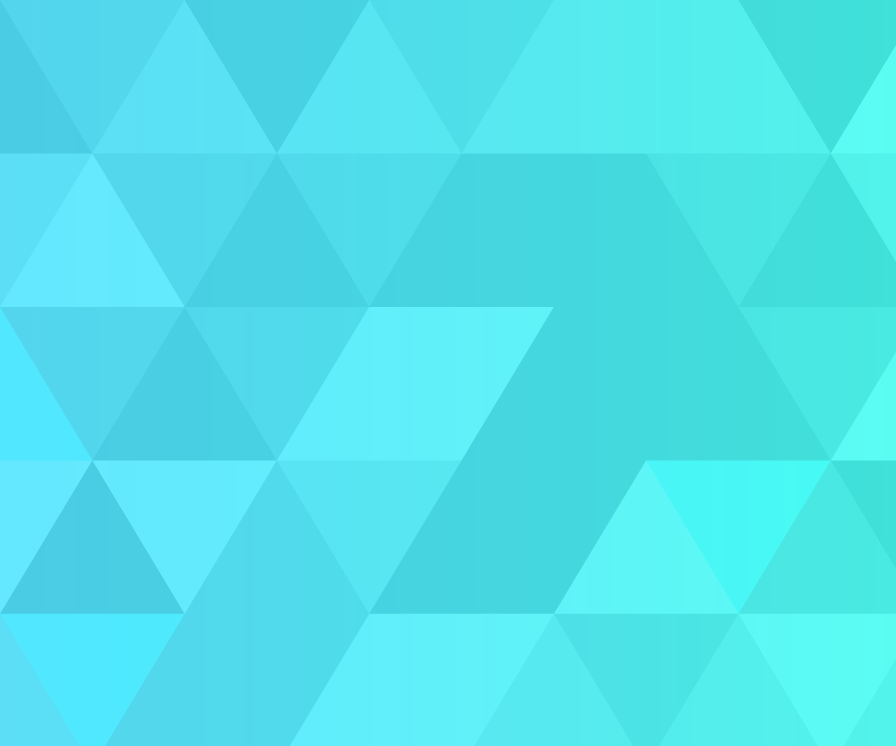
This background is drawn by a WebGL 2 fragment shader. Its source:

```glsl
#version 300 es
precision highp float;

uniform vec2 u_resolution;
out vec4 fragColor;

const float ROWS = 4.861;           // triangle rows over the canvas height
const float SIDES = 4.041;          // triangle sides per canvas height
const vec3 LEFT_DARK = vec3(0.290, 0.800, 0.900);
const vec3 RIGHT_DARK = vec3(0.250, 0.882, 0.850);
const float GRADIENT_CURVE = 1.25;
const vec3 LIGHT_GAIN = vec3(0.103, 0.108, 0.100);
const vec3 VIVID_GAIN = vec3(0.025, 0.105, 0.100);
const float SHADE_STEPS = 4.0;
const float VIVID_SHARE = 0.11;     // portion of saturated triangles
const uint SEED = 17u;
const int SAMPLES = 4;              // antialiasing samples per axis

uint mixBits(uint n) {
    n = (n ^ (n >> 16)) * 0x7feb352du;
    n = (n ^ (n >> 15)) * 0x846ca68bu;
    return n ^ (n >> 16);
}

float hash(ivec3 cell, uint salt) {
    uvec3 c = uvec3(cell + 64);
    uint n = mixBits(c.x + mixBits(c.y + mixBits(c.z + mixBits(salt))));
    return float(n >> 8) / 16777216.0;
}

// Three families of parallel lines identify each triangle.
ivec3 triangleCell(vec2 p) {
    float row = (1.0 - p.y) * ROWS;
    float column = p.x * SIDES;
    return ivec3(floor(vec3(column - 0.5 * row, column + 0.5 * row, row)));
}

// Brightening added to the gradient by one triangle.
vec3 triangleGain(ivec3 cell) {
    if (hash(cell, SEED) < VIVID_SHARE) return VIVID_GAIN;
    float level = floor(hash(cell, SEED + 1u) * SHADE_STEPS);
    return LIGHT_GAIN * level / (SHADE_STEPS - 1.0);
}

void main() {
    // Average the facets inside the pixel to smooth their edges.
    vec3 gain = vec3(0.0);
    for (int j = 0; j < SAMPLES; j++) {
        for (int i = 0; i < SAMPLES; i++) {
            vec2 offset = (vec2(i, j) + 0.5) / float(SAMPLES) - 0.5;
            vec2 p = (gl_FragCoord.xy + offset) / u_resolution.y;
            gain += triangleGain(triangleCell(p));
        }
    }
    gain /= float(SAMPLES * SAMPLES);

    // Sky blue on the left drifts to turquoise on the right.
    float across = pow(gl_FragCoord.x / u_resolution.x, GRADIENT_CURVE);
    fragColor = vec4(mix(LEFT_DARK, RIGHT_DARK, across) + gain, 1.0);
}
```
